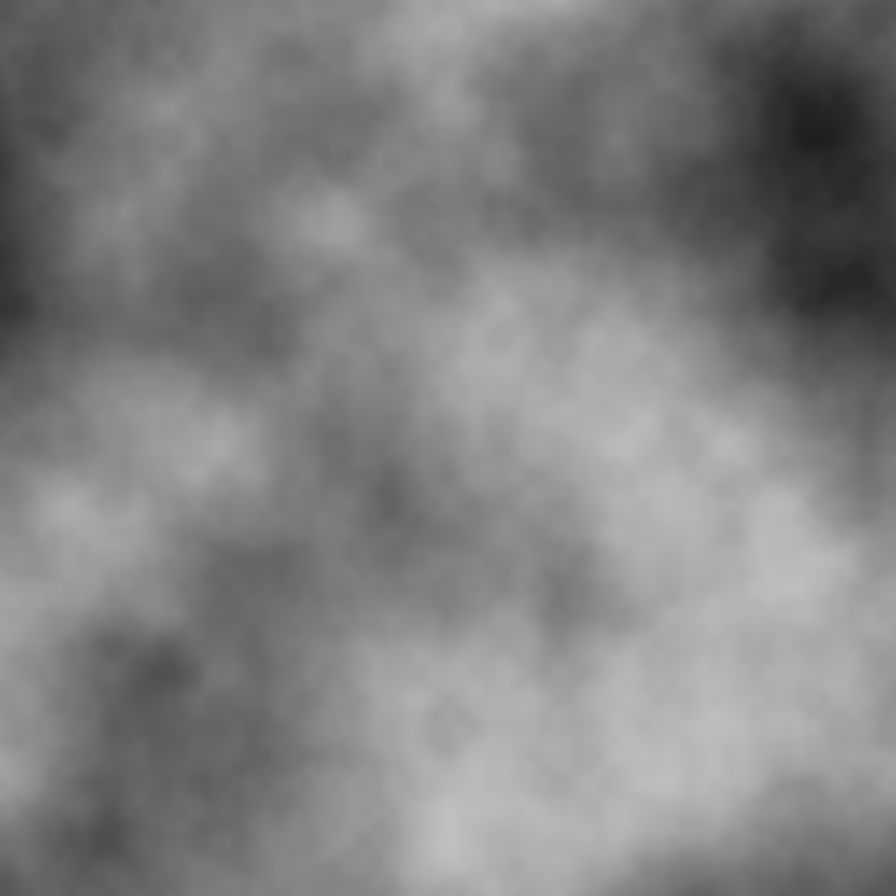
A Shadertoy shader for this texture:

```glsl
// Soft grey clouds: broad layered waves with finer wrapped noise, tiling on all sides.

const float TAU = 6.2831853;
const int MAX_WAVES = 4;
const float MID_GREY = 0.526;
const float CONTRAST = 0.15;

// Integer hash of a cell and a seed, from 0 to 1.
float hash(ivec2 cell, int seed) {
    uint h = uint(cell.x) * 374761393u + uint(cell.y) * 668265263u + uint(seed) * 2246822519u;
    h = (h ^ (h >> 15)) * 2246822519u;
    h = (h ^ (h >> 13)) * 3266489917u;
    h ^= h >> 16;
    return float(h & 65535u) / 65535.0;
}

// Sum of whole-period waves in all directions, scaled to unit deviation.
float broadClouds(vec2 uv, float falloff, int seed) {
    float sum = 0.0;
    float power = 0.0;
    for (int x = 0; x <= MAX_WAVES; x++) {
        for (int y = -MAX_WAVES; y <= MAX_WAVES; y++) {
            if (x == 0 && y <= 0) continue;
            vec2 wave = vec2(float(x), float(y));
            float amplitude = exp(-falloff * dot(wave, wave));
            float phase = hash(ivec2(x, y + MAX_WAVES), seed);
            sum += amplitude * cos(TAU * (dot(wave, uv) + phase));
            power += 0.5 * amplitude * amplitude;
        }
    }
    return sum * inversesqrt(power);
}

// Smooth value noise on a lattice that wraps after "period" cells.
float wrappedNoise(vec2 uv, int period, int seed) {
    vec2 p = fract(uv) * float(period);
    ivec2 a = ivec2(floor(p)) % period;
    ivec2 b = (a + 1) % period;
    vec2 f = fract(p);
    f = f * f * f * (f * (f * 6.0 - 15.0) + 10.0);
    float low = mix(hash(a, seed), hash(ivec2(b.x, a.y), seed), f.x);
    float high = mix(hash(ivec2(a.x, b.y), seed), hash(b, seed), f.x);
    return mix(low, high, f.y);
}

// Octaves of centred noise, each twice as fine and half as strong.
float fineClouds(vec2 uv, int period, float strength, int seed) {
    float sum = 0.0;
    for (int octave = 0; octave < 4; octave++) {
        sum += strength * (wrappedNoise(uv, period, seed + octave) - 0.5);
        period *= 2;
        strength *= 0.5;
    }
    return sum;
}

// Maps density to grey, with softly held highlights.
float cloudTone(float density) {
    float highlight = max(density - 0.8, 0.0);
    return MID_GREY + CONTRAST * density - 0.03 * highlight * highlight;
}

void mainImage(out vec4 fragColor, in vec2 fragCoord) {
    vec2 uv = fragCoord / iResolution.xy;
    float density = 0.86 * broadClouds(uv, 0.26, 7) + fineClouds(uv, 8, 1.2, 21);
    fragColor = vec4(vec3(clamp(cloudTone(density), 0.0, 1.0)), 1.0);
}
```
